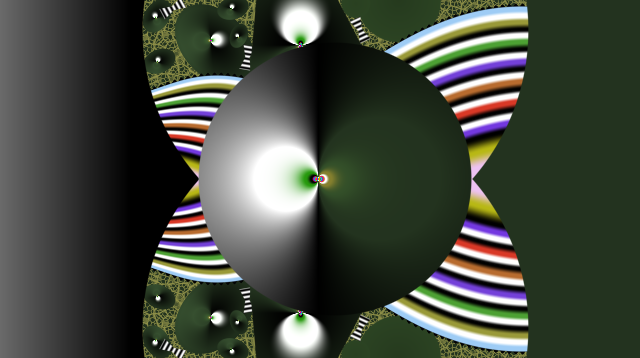
Give the GLSL for this background, as a Shadertoy shader.

```glsl
// Mirrored fractal basins: a glowing disc, striped petals and golden filigree.

// Lengths are in canvas heights, measured from the canvas centre
const vec2 DISC_CENTRE = vec2(0.042, 0.0);
const float DISC_RADIUS = 0.381;
const vec2 POLE = vec2(-0.005, 0.0);
const float GLOW_SIZE = 0.18;
const vec2 TOP_POLE = vec2(-0.054, 0.374);
const float TOP_GLOW_SIZE = 0.09;
const vec3 LEFT_ARC = vec3(0.1285, 0.416, 0.624);   // centre, radius
const vec3 RIGHT_ARC = vec3(-0.049, 0.416, 0.631);
const float STRIPE_START = 0.27;
const float STRIPE_PERIOD = 0.118;

const vec3 FOREST = vec3(0.137, 0.20, 0.12);
const vec3 MOSS = vec3(0.20, 0.31, 0.16);
const vec3 LEAF = vec3(0.15, 0.60, 0.05);
const vec3 OLIVE = vec3(0.52, 0.50, 0.18);
const vec3 GOLD = vec3(0.66, 0.65, 0.32);
const vec3 PINK = vec3(0.93, 0.76, 0.95);
const vec3 YELLOW = vec3(0.72, 0.72, 0.08);
const vec3 SKY = vec3(0.62, 0.80, 0.96);
const vec3 ACCENTS[6] = vec3[6](
    vec3(0.45, 0.22, 0.88), vec3(0.85, 0.22, 0.15), vec3(0.72, 0.42, 0.18),
    vec3(0.45, 0.25, 0.85), vec3(0.30, 0.63, 0.20), vec3(0.60, 0.60, 0.22));

// Bubbles: centre, radius, tilt
const vec4 BUBBLES[7] = vec4[7](
    vec4(-0.294, 0.376, 0.130, -0.8), vec4(-0.449, 0.329, 0.047, 0.4),
    vec4(-0.243, 0.477, 0.045, 0.3), vec4(-0.227, 0.400, 0.035, 1.2),
    vec4(-0.455, 0.455, 0.050, 1.0), vec4(0.220, 0.500, 0.118, 0.0),
    vec4(0.100, 0.490, 0.040, 0.0));
// Striped fans: centre, tilt
const vec3 FANS[3] = vec3[3](vec3(0.112, 0.416, 2.0),
    vec3(-0.203, 0.339, 1.4), vec3(-0.411, 0.477, 0.5));

float inside(float d) {
    float w = 0.8 / iResolution.y;
    return 1.0 - smoothstep(-w, w, d);
}

vec2 turn(vec2 p, float a) {
    return vec2(cos(a) * p.x + sin(a) * p.y, cos(a) * p.y - sin(a) * p.x);
}

// Dipole field: its contours are circles tangent at the pole, bright toward +x
vec3 basin(vec2 q, float size, float fade) {
    float w = size * q.x / max(dot(q, q), 1e-6);
    float v = abs(w);
    vec3 rainbow = 0.5 + 0.5 * cos(v * 0.55 + vec3(0.0, 2.1, 4.2));
    vec3 bright = vec3(smoothstep(fade, 1.0, v));
    if (fade <= 0.0) bright = vec3(min(v, 1.0));
    bright = mix(bright, LEAF, smoothstep(1.0, 5.0, v));
    bright = mix(bright, vec3(0.02), smoothstep(5.0, 9.0, v));
    vec3 dim = mix(FOREST * min(v * 1.9, 1.0), MOSS, smoothstep(0.5, 2.2, v));
    dim = mix(dim, OLIVE, smoothstep(2.0, 5.0, v));
    dim = mix(dim, vec3(1.0), smoothstep(5.5, 8.0, v));
    dim = mix(dim, vec3(0.8, 0.4, 0.15), smoothstep(8.5, 11.0, v));
    return mix(w > 0.0 ? bright : dim, rainbow, smoothstep(10.0, 14.0, v));
}

vec2 hash2(vec2 c) {
    return fract(sin(vec2(dot(c, vec2(127.1, 311.7)), dot(c, vec2(269.5, 183.3)))) * 43758.5);
}

// Cellular noise: gap between the nearest two points
float cellGap(vec2 p) {
    vec2 near = vec2(9.0);
    for (int k = 0; k < 9; k++) {
        vec2 c = floor(p) + vec2(k % 3 - 1, k / 3 - 1);
        float d = length(c + hash2(c) - p);
        near = d < near.x ? vec2(d, near.x) : vec2(near.x, min(near.y, d));
    }
    return near.y - near.x;
}

vec3 stripes(float t) {
    float s = max(t - STRIPE_START, 0.0) / STRIPE_PERIOD;
    int band = min(int(s), 5);
    float f = s - float(band);
    vec3 c = ACCENTS[band] * smoothstep(0.05, 0.35, f);
    c = mix(c, vec3(1.0), smoothstep(0.45, 0.66, f));
    c = mix(c, band == 5 ? SKY : vec3(0.02), smoothstep(0.78, 0.98, f));
    vec3 base = mix(PINK, YELLOW, smoothstep(0.10, 0.19, t));
    base *= 1.0 - smoothstep(0.19, STRIPE_START, t);
    return t < STRIPE_START ? base : c;
}

// Golden lace with bubbles and fans
vec3 lace(vec2 p) {
    float veins = max(smoothstep(0.25, 0.0, cellGap(p * 38.0)),
                      0.75 * smoothstep(0.4, 0.05, cellGap(p * 95.0)));
    vec3 col = mix(FOREST, GOLD, veins * 0.8);
    for (int i = 0; i < 7; i++) {
        vec4 b = BUBBLES[i];
        vec2 q = turn(p - b.xy, b.w);
        float d = length(q * vec2(1.0, b.x > 0.0 ? 1.0 : 1.45)) - b.z;
        vec3 fill = b.x > 0.0 ? MOSS * (0.85 + d) :
            FOREST * clamp(1.0 + d / b.z, 0.1, 0.9)
            + basin(turn(q + vec2(b.z * 0.12, 0.0), 0.9), b.z * 0.2, 0.45);
        col = mix(col, fill, inside(d));
    }
    for (int i = 0; i < 3; i++) {
        vec2 q = turn(p - FANS[i].xy, FANS[i].z);
        float d = max(abs(q.x) - 0.034, abs(q.y) - 0.006 - 0.3 * abs(q.x));
        col = mix(col, vec3(0.5 + 0.5 * sin(q.x * 480.0)), inside(d));
    }
    return col;
}

void mainImage(out vec4 fragColor, in vec2 fragCoord) {
    vec2 p = (fragCoord - 0.5 * iResolution.xy) / iResolution.y;
    vec2 m = vec2(p.x, abs(p.y));
    bool right = p.x > 0.0;

    // Outer fields
    vec3 col = right ? FOREST : vec3(0.42 * clamp((-0.53 - p.x) / 0.367, 0.0, 1.0));

    // Petal stripes follow bent heights above each cusp
    float top = right ? 0.479 : 0.273;
    float dx = p.x - (right ? 0.505 : -0.395);
    float h = clamp(m.y / top, 0.0, 1.0);
    float slope = right ? mix(0.25, 0.1, h) : mix(-0.4, 0.3, h);
    float bend = right ? mix(0.4, 0.85, h) : 1.4 * h;
    float t = (m.y - slope * dx + bend * dx * dx) / top;
    float bead = 0.008 * (0.5 + 0.5 * sin(p.x * 336.0));
    vec3 inner = mix(lace(m), vec3(0.01), inside((t - 1.0) * top - bead));
    inner = mix(inner, stripes(t), inside((t - 1.0) * top));

    // Dark bay above the disc
    float drop = 0.5 - m.y;
    float bay = max(-0.178 - 0.09 * drop - m.x, m.x - 0.05 - 0.52 * drop);
    vec2 q = m - TOP_POLE;
    vec3 bayColour = FOREST * smoothstep(0.02, 0.2, length(q)) * 0.6
                   + basin(vec2(q.y, -q.x), TOP_GLOW_SIZE, 0.5);
    inner = mix(inner, bayColour, inside(bay));

    float petals = max(length(m - LEFT_ARC.xy) - LEFT_ARC.z,
                       length(m - RIGHT_ARC.xy) - RIGHT_ARC.z);
    col = mix(col, inner, inside(petals));

    // Central disc
    vec3 disc = basin(vec2(POLE.x - p.x, p.y), GLOW_SIZE, 0.0);
    col = mix(col, disc, inside(length(p - DISC_CENTRE) - DISC_RADIUS));
    fragColor = vec4(clamp(col, 0.0, 1.0), 1.0);
}
```
